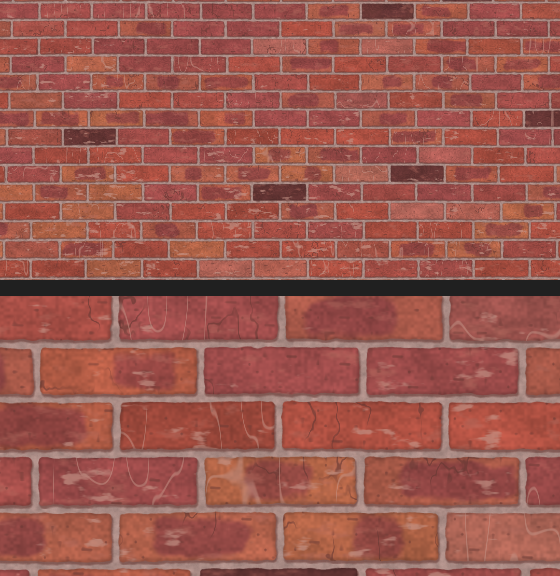
Top, the full canvas; bottom, a detail of the centre.
This texture is drawn by a Shadertoy shader. Its source:

```glsl
// Weathered red brick wall in running bond: fifteen courses, about ten bricks across.
// Each course gets jittered joints; each brick is a rough rounded box with its own
// hashed tint, kiln marks, cracks and lime stains, set over sandy mortar.

// Layout, in canvas heights
const float TOP_JOINT = 0.0078;      // depth of the first full bed joint
const float COURSE = 0.0625;         // course height at the top
const float COURSE_GROWTH = 0.00021; // courses get taller downwards
const float BRICK = 0.191;           // brick length at the top
const float BRICK_GROWTH = 0.00052;  // added length per course
const float JOINT = 0.0098;          // mortar width
const float JOINT_JITTER = 0.045;    // in brick lengths
const float CORNER = 0.004;
const float ROUGHNESS = 0.0045;
// Wear: share of bricks affected
const float KILN_SHARE = 0.36;
const float CRACK_SHARE = 0.40;
const float DARK_SHARE = 0.03;
// Colours
const vec3 RED = vec3(0.66, 0.305, 0.25);
const vec3 PLUM = vec3(0.60, 0.29, 0.285);
const vec3 ORANGE = vec3(0.715, 0.41, 0.285);
const vec3 PINK = vec3(0.70, 0.42, 0.37);
const vec3 BURNT = vec3(0.37, 0.20, 0.20);
const vec3 MORTAR = vec3(0.67, 0.55, 0.525);
const vec3 LIME = vec3(0.77, 0.58, 0.53);
const vec3 SHADOW = vec3(0.40, 0.22, 0.20);

float hash(vec2 p) {
    return fract(sin(dot(p, vec2(127.1, 311.7))) * 43758.5453);
}

float noise(vec2 p) {
    vec2 i = floor(p), f = fract(p);
    f = f * f * (3.0 - 2.0 * f);
    return mix(mix(hash(i), hash(i + vec2(1, 0)), f.x),
               mix(hash(i + vec2(0, 1)), hash(i + vec2(1, 1)), f.x), f.y);
}

float fbm(vec2 p) {
    float sum = 0.0, amp = 0.5;
    for (int i = 0; i < 4; i++) {
        sum += amp * noise(p);
        p = p * 2.03 + 17.3;
        amp *= 0.5;
    }
    return sum / 0.9375;
}

float roundBox(vec2 p, vec2 halfSize, float radius) {
    vec2 q = abs(p) - halfSize + radius;
    return length(max(q, 0.0)) + min(max(q.x, q.y), 0.0) - radius;
}

// Position of a vertical joint, in brick lengths
float jointAt(float i, float row) {
    return i + JOINT_JITTER * (hash(vec2(i, row) + 40.0) - 0.5);
}

vec3 brickColor(vec2 id, vec2 local, vec2 halfSize, vec2 p) {
    vec2 seed = id * 7.31 + 3.7;
    vec2 q = p + seed;
    float blotch = fbm(q * vec2(22.0, 34.0));
    // Base tint: plum higher up, orange lower down
    vec3 color = mix(RED, PLUM, smoothstep(0.2, 0.8, hash(seed) + 0.5 * (p.y - 0.5)));
    float orange = smoothstep(0.74, 0.98, hash(seed + 1.0) - 0.25 * (p.y - 0.5));
    color = mix(color, ORANGE, orange * 0.85);
    color = mix(color, PINK, 0.7 * smoothstep(0.84, 0.95, hash(seed + 2.0)));
    color *= 0.94 + 0.12 * hash(seed + 3.0);
    // Kiln marks: a darker inner patch with tan ends
    vec2 center = vec2((hash(seed + 4.0) - 0.5) * halfSize.x * 0.6, 0.0);
    vec2 markSize = halfSize * vec2(mix(0.3, 0.85, hash(seed + 5.0)), 0.72);
    float mark = roundBox(local - center, markSize, 0.012) + 0.022 * (blotch - 0.5);
    vec3 kiln = mix(PLUM * 0.92, mix(color, ORANGE, 0.6), smoothstep(-0.005, 0.005, mark));
    color = mix(color, kiln, 0.8 * step(hash(seed + 6.0), KILN_SHARE));
    color = mix(color, BURNT, 0.9 * step(hash(seed + 7.0), DARK_SHARE));
    // Mottling and grain
    color *= 1.0 + 0.30 * (blotch - 0.5) + 0.16 * (noise(p * 260.0) - 0.5);
    color = mix(color, PINK, 0.45 * smoothstep(0.52, 0.8, fbm(q * vec2(30.0, 65.0) + 9.0)));
    // Cracks, pits and pale scratches
    float vein = abs(fbm(q * vec2(24.0, 13.0) + 31.0) - 0.5);
    float crack = (1.0 - smoothstep(0.004, 0.02, vein)) * step(hash(seed + 8.0), CRACK_SHARE);
    color = mix(color, SHADOW, 0.6 * crack * smoothstep(0.4, 0.65, noise(q * 20.0)));
    color = mix(color, SHADOW, 0.6 * smoothstep(0.8, 0.95, noise(q * 110.0)));
    float scratch = 1.0 - smoothstep(0.005, 0.03, abs(noise(q * vec2(45.0, 12.0)) - 0.5));
    color = mix(color, LIME, 0.5 * scratch * step(0.72, hash(seed + 9.0)));
    // Lime stains, strongest low on the wall
    float stain = fbm(p * vec2(32.0, 75.0)) + 0.3 * fbm(p * 5.0) - 0.12 * p.y;
    return mix(color, LIME, 0.65 * smoothstep(0.77, 0.92, stain));
}

void mainImage(out vec4 fragColor, in vec2 fragCoord) {
    vec2 p = fragCoord / iResolution.y;
    float blur = 0.8 / iResolution.y;
    // Course: invert depth = COURSE * k + COURSE_GROWTH * k * k
    float depth = 1.0 - p.y - TOP_JOINT + 0.003 * (noise(p * 4.0) - 0.5);
    float k = (sqrt(COURSE * COURSE + 4.0 * COURSE_GROWTH * depth) - COURSE) / (2.0 * COURSE_GROWTH);
    float row = floor(k);
    float height = COURSE + 2.0 * COURSE_GROWTH * k;
    // Brick within the course
    float span = BRICK + BRICK_GROWTH * row;
    float u = (p.x - 0.5 * iResolution.x / iResolution.y) / span + 0.5 * mod(row + 1.0, 2.0);
    float i = floor(u);
    i += step(jointAt(i + 1.0, row), u) - step(u, jointAt(i, row));
    float left = jointAt(i, row), right = jointAt(i + 1.0, row);
    vec2 local = vec2((u - 0.5 * (left + right)) * span, (0.5 - fract(k)) * height);
    vec2 halfSize = 0.5 * (vec2((right - left) * span, height) - JOINT);
    // Ragged outline and the shadow it throws down and right
    float ragged = ROUGHNESS * (fbm(p * 75.0) - 0.5);
    float edge = roundBox(local, halfSize, CORNER) + ragged;
    float shade = roundBox(local + vec2(-0.001, 0.0025), halfSize, CORNER) + ragged;
    vec3 mortar = MORTAR * (0.86 + 0.28 * fbm(p * 150.0));
    mortar = mix(mortar, SHADOW, 0.6 * (1.0 - smoothstep(-0.001, 0.0025, shade)));
    vec3 brick = brickColor(vec2(i, row), local, halfSize, p);
    brick *= 1.0 - 0.14 * smoothstep(-0.005, 0.0, edge);
    fragColor = vec4(mix(brick, mortar, smoothstep(-blur, blur, edge)), 1.0);
}
```
